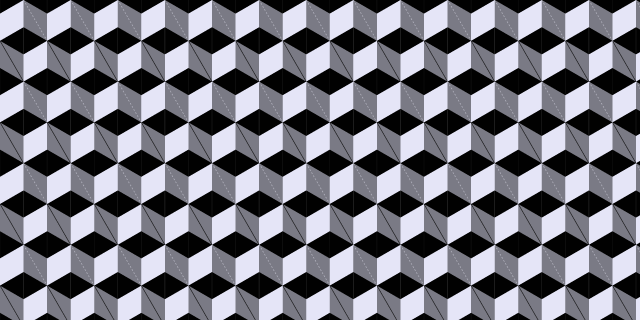
Write a Shadertoy shader that draws this pattern.

```glsl
// Tumbling-block tiling: rows of cubes built from white, grey and black rhombi.
// Each row is folded into one cube cell, shifted by half a cell on odd rows;
// hairline seams split the faces, and a 4x4 sample grid smooths every edge.

const float HALF_WIDTH = 0.8660254; // half a cube's width, with side length 1
const float ROW_HEIGHT = 1.5;

// Colour at p, measured in cube sides from the upper left, y pointing down.
vec3 cubeColor(vec2 p) {
    float row = floor(p.y / ROW_HEIGHT);
    float odd = mod(row, 2.0);
    float y = p.y - row * ROW_HEIGHT;
    float x = mod(p.x + (1.0 - odd) * HALF_WIDTH, 2.0 * HALF_WIDTH) - HALF_WIDTH;
    float t = abs(x) / HALF_WIDTH;

    // Black rhombi: lower half of this row's, upper half of the next row's
    bool upperBlack = y < 0.5 * (1.0 - t);
    bool lowerBlack = y > 1.5 - 0.5 * t;
    if (upperBlack || lowerBlack) {
        float seamDist = upperBlack ? abs(x) : HALF_WIDTH - abs(x);
        float seamOdd = upperBlack ? odd : 1.0 - odd;
        return vec3(0.005) + step(seamDist, 0.012) * mix(0.06, 0.14, seamOdd);
    }

    // White right face
    if (x > 0.0) return vec3(0.90, 0.90, 0.97);

    // Grey left face, with a seam along its long diagonal
    vec2 corner = vec2(x + HALF_WIDTH, y);
    float across = abs(dot(corner, vec2(HALF_WIDTH, -0.5)));
    float along = dot(corner, vec2(0.5, HALF_WIDTH));
    float dash = step(fract(along / 0.13), 0.5);
    vec3 grey = vec3(0.48, 0.48, 0.52);
    vec3 seam = odd > 0.5 ? vec3(0.12, 0.12, 0.13)
                          : mix(grey, vec3(0.70, 0.70, 0.75), dash);
    return mix(grey, seam, step(across, 0.013));
}

void mainImage(out vec4 fragColor, in vec2 fragCoord) {
    const int GRID = 4;
    vec3 sum = vec3(0.0);
    for (int j = 0; j < GRID; j++) {
        for (int i = 0; i < GRID; i++) {
            vec2 offset = (vec2(i, j) + 0.5) / float(GRID) - 0.5;
            vec2 uv = (fragCoord + offset) / iResolution.y;
            sum += cubeColor(vec2(uv.x, 1.0 - uv.y) / 0.085);
        }
    }
    fragColor = vec4(sum / float(GRID * GRID), 1.0);
}
```
